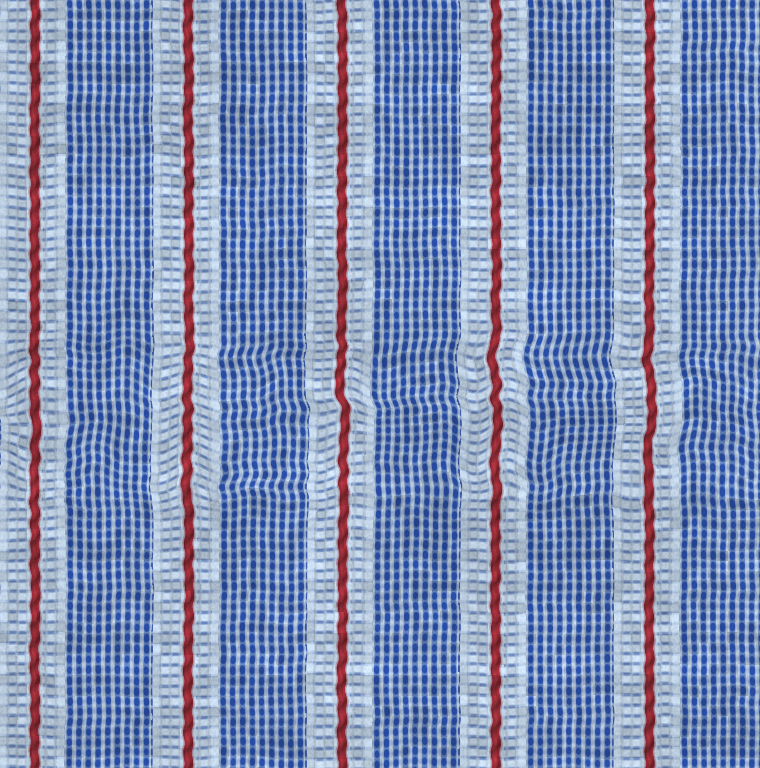
Give the GLSL for this texture, as a Shadertoy shader.

```glsl
#define REPEATS 4.945
#define STRIPE_SHIFT 0.424
#define THREADS 16.0
#define BLUE_THREADS 9.0
#define ROWS 74.0
#define RED_CENTRE 12.85
#define RED_HALF_WIDTH 0.47
#define WEAR 0.16

const vec3 PALE = vec3(0.70, 0.765, 0.83);
const vec3 HAZE = vec3(0.49, 0.58, 0.73);
const vec3 BLUE = vec3(0.31, 0.44, 0.69);
const vec3 NAVY = vec3(0.15, 0.28, 0.61);
const vec3 RED = vec3(0.55, 0.15, 0.19);
const vec3 ROSE = vec3(0.60, 0.42, 0.48);

float hash(vec2 p) {
    p = fract(p * vec2(0.1031, 0.1130));
    p += dot(p, p.yx + 33.33);
    return fract((p.x + p.y) * p.x * 43.7);
}

float noise(vec2 p) {
    vec2 i = floor(p), f = fract(p);
    f = f * f * (3.0 - 2.0 * f);
    return mix(mix(hash(i), hash(i + vec2(1, 0)), f.x),
               mix(hash(i + vec2(0, 1)), hash(i + 1.0), f.x), f.y);
}

// Soft-edged band: 1 where |d| is below halfWidth
float band(float d, float halfWidth, float soft) {
    return 1.0 - smoothstep(halfWidth - soft, halfWidth + soft, abs(d));
}

// Blue ground: dark floats between pale warp threads
vec3 blueGround(vec2 cell, vec2 id, float aa) {
    float knot = 0.5 - 0.5 * cos(6.2832 * cell.y);
    vec3 warp = mix(HAZE, PALE, 0.35 + 0.65 * knot);
    vec3 gap = mix(BLUE, HAZE, 0.35 * knot);
    float size = 0.9 + 0.25 * hash(id + 7.0);
    float core = length(cell / vec2(0.31, 0.43)) / size;
    gap = mix(gap, NAVY, 1.0 - smoothstep(0.65, 1.1, core));
    return mix(warp, gap, band(cell.x, 0.30, aa));
}

// Pale stripe: ribbed rows, with solid cords along its borders
vec3 paleStripe(float thread, vec2 cell, vec2 id, float aa) {
    float cord = max(band(thread - 9.5, 0.36, aa), band(thread - 15.6, 0.38, aa));
    cord = max(cord, band(thread - RED_CENTRE, 0.85, aa));
    float groove = smoothstep(0.22, 0.46, abs(cell.y));
    float bead = band(cell.x, 0.34, 0.14);
    float depth = groove * mix(0.55 + 0.65 * bead, 0.28, cord);
    vec3 col = PALE * (1.06 - 0.10 * (1.0 - bead) * (1.0 - cord));
    col = mix(col, mix(HAZE, BLUE, 0.35 * hash(id + 3.0)), depth);
    float dash = band(thread - BLUE_THREADS - 0.06, 0.10, aa * 0.7);
    return mix(col, NAVY, dash * band(cell.y, 0.34, 0.12) * 0.85);
}

// Twisted red cord: slanted strands with shaded grooves
vec3 addRedCord(vec3 col, float d, float row, float aa) {
    float phase = fract(row * 0.5 - d * 0.55);
    float strand = sin(3.14159 * phase);
    d -= 0.12 * sin(3.14159 * row);
    float width = RED_HALF_WIDTH * (0.82 + 0.22 * strand);
    col = mix(col, ROSE, 0.65 * band(d, width + 0.14, aa));
    vec3 cord = RED * (0.72 + 0.40 * strand) + 0.05 * band(d + 0.1, 0.12, 0.15);
    return mix(col, cord, band(d, width, aa * 0.7));
}

void mainImage(out vec4 fragColor, in vec2 fragCoord) {
    vec2 uv = fragCoord / iResolution.xy;
    float aa = max(0.06, 0.75 * THREADS * REPEATS / iResolution.x);

    // Uneven tension, strongest in a worn belt across the middle
    float belt = smoothstep(0.31, 0.37, uv.y) * (1.0 - smoothstep(0.54, 0.58, uv.y));
    float pull = noise(uv * vec2(9.0, 26.0)) - 0.5;
    float sway = noise(uv * vec2(3.0, 60.0) + 40.0) - 0.5;
    float lift = noise(uv * vec2(24.0, 10.0) + 80.0) - 0.5;
    float x = (uv.x * REPEATS - STRIPE_SHIFT) * THREADS;
    x += (0.35 + belt) * (0.45 * pull + 0.3 * sway);
    float row = uv.y * ROWS + (0.35 + 1.3 * belt) * lift;

    float thread = mod(x, THREADS);
    vec2 id = floor(vec2(x, row)) + 100.0;
    vec2 cell = fract(vec2(x, row)) - 0.5;
    cell.y += 0.10 * (hash(vec2(id.x, 5.0)) - 0.5);

    vec3 blue = blueGround(cell, id, aa);
    vec3 pale = paleStripe(thread, cell, id, aa);
    vec3 col = mix(blue, pale, step(BLUE_THREADS, thread));
    col = addRedCord(col, thread - RED_CENTRE, row, aa);

    // Stitch, row and fibre variation
    float shade = hash(id) - 0.5 + 0.5 * (hash(vec2(id.y, 11.0)) - 0.5);
    shade += 0.6 * (noise(uv * vec2(420.0, 420.0)) - 0.5);
    shade += 0.5 * (noise(uv * 7.0 + 20.0) - 0.5);
    col *= 1.0 + WEAR * shade;
    fragColor = vec4(clamp(col, 0.0, 1.0), 1.0);
}
```
